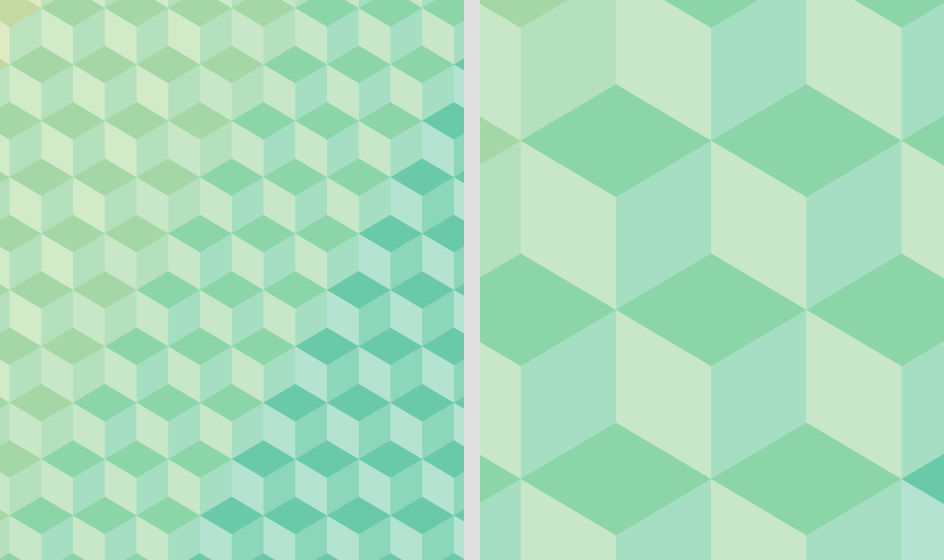
Left: the whole. Right: its middle third, enlarged.
Reproduce this pattern procedurally as a WebGL 1 fragment shader.

```glsl
precision highp float;
// Isometric stacked cubes whose pastel colours shift in diagonal bands.

uniform vec2 u_resolution;

const vec2 CUBE_UNIT = vec2(0.05668, 0.03356);  // half width, quarter height
const vec2 FIRST_CUBE = vec2(0.0170, 0.0479);   // centre, from the top left
const int SAMPLES = 4;                          // per axis, for smooth edges

// Picks one of four band colours; each limit is the first diagonal of a band.
vec3 bandColor(float diagonal, vec3 limits, vec3 a, vec3 b, vec3 c, vec3 d) {
  vec3 color = mix(a, b, step(limits.x, diagonal));
  color = mix(color, c, step(limits.y, diagonal));
  return mix(color, d, step(limits.z, diagonal));
}

vec3 topColor(float diagonal) {
  return bandColor(diagonal, vec3(0.5, 4.5, 7.5),
    vec3(0.77, 0.85, 0.63), vec3(0.645, 0.84, 0.65),
    vec3(0.545, 0.835, 0.66), vec3(0.415, 0.79, 0.66));
}

// The light side turns cooler one diagonal before the other faces.
vec3 leftColor(float diagonal) {
  return bandColor(diagonal, vec3(0.5, 3.5, 7.5),
    vec3(0.88, 0.92, 0.77), vec3(0.82, 0.92, 0.79),
    vec3(0.785, 0.905, 0.785), vec3(0.71, 0.89, 0.82));
}

vec3 rightColor(float diagonal) {
  return bandColor(diagonal, vec3(0.5, 4.5, 7.5),
    vec3(0.73, 0.885, 0.75), vec3(0.705, 0.88, 0.745),
    vec3(0.65, 0.872, 0.765), vec3(0.55, 0.84, 0.735));
}

// Nearest cube centre on a rectangular grid shifted by offset.
vec2 gridCentre(vec2 p, vec2 spacing, vec2 offset) {
  return floor((p - offset) / spacing + 0.5) * spacing + offset;
}

// Colour at p, in cube units with y pointing down.
vec3 cubeColor(vec2 p) {
  // Two interleaved grids of hexagonal outlines tile the plane.
  vec2 spacing = vec2(2.0, 6.0);
  vec2 centre = gridCentre(p, spacing, vec2(0.0));
  vec2 local = abs(p - centre);
  if (local.x + local.y > 2.0) centre = gridCentre(p, spacing, vec2(1.0, 3.0));

  vec2 d = p - centre;
  float diagonal = floor(centre.x / 2.0 + centre.y / 6.0 + 0.5);
  if (d.y < -abs(d.x)) return topColor(diagonal);
  return d.x < 0.0 ? leftColor(diagonal) : rightColor(diagonal);
}

void main() {
  vec3 sum = vec3(0.0);
  for (int j = 0; j < SAMPLES; j++) {
    for (int i = 0; i < SAMPLES; i++) {
      vec2 jitter = (vec2(float(i), float(j)) + 0.5) / float(SAMPLES) - 0.5;
      vec2 p = (gl_FragCoord.xy + jitter) / u_resolution.y;
      p.y = 1.0 - p.y;
      sum += cubeColor((p - FIRST_CUBE) / CUBE_UNIT);
    }
  }
  gl_FragColor = vec4(sum / float(SAMPLES * SAMPLES), 1.0);
}
```
